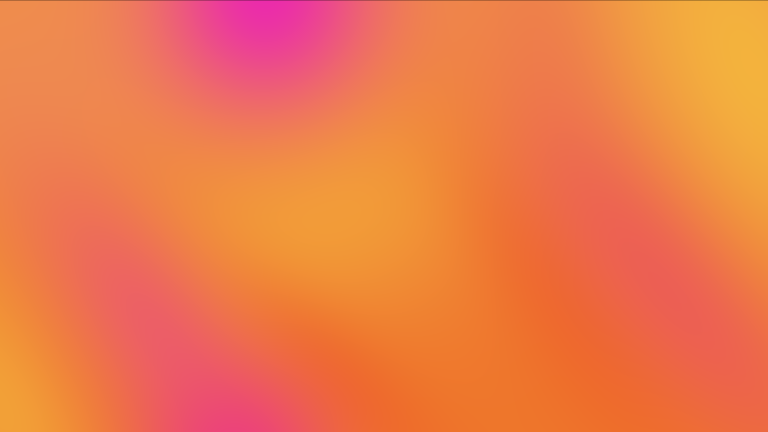
Give the GLSL for this background, as a WebGL 2 fragment shader.

```glsl
#version 300 es
precision highp float;

#define ASPECT (16.0 / 9.0)
#define GOLD vec3(0.950, 0.630, 0.215)
#define SUN vec3(0.955, 0.700, 0.240)
#define EMBER vec3(0.932, 0.405, 0.155)
#define SALMON vec3(0.935, 0.550, 0.310)
#define CORAL vec3(0.925, 0.350, 0.345)
#define ROSE vec3(0.925, 0.360, 0.420)
#define HOT_PINK vec3(0.925, 0.215, 0.530)
#define MAGENTA vec3(0.920, 0.170, 0.670)
#define RIM_SHADE 0.35

uniform vec2 u_resolution;
out vec4 fragColor;

// Soft elliptical glow; the first radius lies along the given angle.
float glow(vec2 p, vec2 center, vec2 radii, float angle) {
  vec2 axis = vec2(cos(angle), sin(angle));
  vec2 d = p - center;
  vec2 q = vec2(dot(d, axis), dot(d, vec2(-axis.y, axis.x))) / radii;
  return exp(-dot(q, q));
}

void main() {
  vec2 uv = gl_FragCoord.xy / u_resolution;
  vec2 p = uv * vec2(ASPECT, 1.0);

  // Warm orange ground, paler toward the top
  vec3 color = mix(vec3(0.935, 0.465, 0.170), vec3(0.940, 0.560, 0.270),
                   smoothstep(0.0, 1.0, p.y));

  // Upper salmon haze and central gold
  color = mix(color, SALMON, 0.9 * glow(p, vec2(0.08, 0.85), vec2(0.36, 0.30), 0.0));
  color = mix(color, vec3(0.930, 0.480, 0.300),
              0.9 * glow(p, vec2(1.29, 0.86), vec2(0.40, 0.16), -1.4));
  color = mix(color, GOLD, 0.9 * glow(p, vec2(0.75, 0.52), vec2(0.48, 0.26), 0.35));

  // Deep orange diagonals
  color = mix(color, EMBER, 0.75 * glow(p, vec2(0.82, 0.10), vec2(0.32, 0.11), -0.75));
  color = mix(color, EMBER, 0.85 * glow(p, vec2(1.33, 0.26), vec2(0.44, 0.15), -1.0));

  // Right side: coral band below a golden corner
  color = mix(color, CORAL, 0.92 * glow(p, vec2(1.56, 0.34), vec2(0.54, 0.18), -0.87));
  color = mix(color, SUN, glow(p, vec2(1.74, 0.85), vec2(0.52, 0.24), -1.12));

  // Left side: golden edge, rose band and hot pink foot
  color = mix(color, GOLD, glow(p, vec2(0.0, 0.06), vec2(0.42, 0.19), -1.1));
  color = mix(color, ROSE, 0.90 * glow(p, vec2(0.37, 0.23), vec2(0.44, 0.17), -0.93));
  color = mix(color, HOT_PINK, 0.80 * glow(p, vec2(0.55, -0.05), vec2(0.21, 0.19), 0.0));

  // Magenta light from above
  color = mix(color, MAGENTA, glow(p, vec2(0.615, 1.02), vec2(0.25, 0.27), 0.0));

  // Faint dark rim along the top edge
  float blur = 1.5 / u_resolution.y;
  color *= 1.0 - RIM_SHADE * smoothstep(1.0 - blur, 1.0, p.y);

  fragColor = vec4(color, 1.0);
}
```
